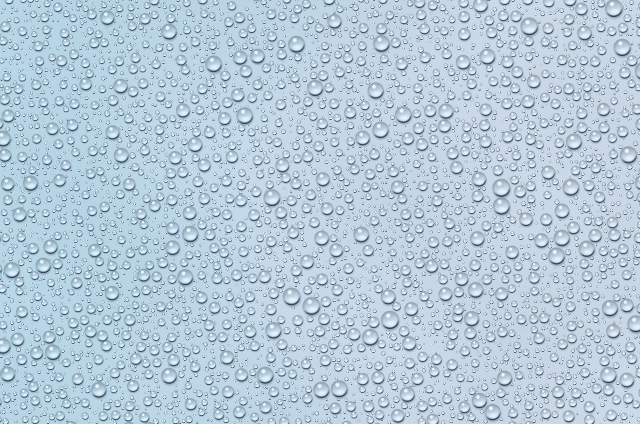
Write a WebGL 1 fragment shader that draws this texture.

```glsl
precision highp float;
// Beads of water scattered over a pale blue surface, lit from above.

uniform vec2 u_resolution;

const vec3 PALE_LEFT = vec3(0.72, 0.84, 0.905);
const vec3 PALE_RIGHT = vec3(0.79, 0.845, 0.905);
const vec3 GLINT = vec3(0.93, 0.98, 1.0);
const vec3 SLATE = vec3(0.42, 0.51, 0.58);
const vec3 INK = vec3(0.07, 0.15, 0.23);
const vec2 SHADE_DIR = vec2(0.28, -0.96);
const float SHADOW_REACH = 1.45;

// One scatter of drops: grid cell size, seed, and radii relative to the cell.
struct Layer {
  float cell;
  float seed;
  float minRadius;
  float spread;
  float giant;
};

vec3 hash3(vec2 p, float seed) {
  vec3 q = fract(vec3(p.xyx + seed) * vec3(0.1031, 0.1030, 0.0973));
  q += dot(q, q.yxz + 33.33);
  return fract((q.xxy + q.yzz) * q.zyx);
}

float gradientDot(vec2 corner, vec2 p) {
  float angle = 6.2832 * hash3(corner, 71.0).x;
  return dot(vec2(cos(angle), sin(angle)), p - corner);
}

float gradientNoise(vec2 p) {
  vec2 i = floor(p);
  vec2 f = p - i;
  vec2 u = f * f * f * (f * (f * 6.0 - 15.0) + 10.0);
  float low = mix(gradientDot(i, p), gradientDot(i + vec2(1.0, 0.0), p), u.x);
  float high = mix(gradientDot(i + vec2(0.0, 1.0), p), gradientDot(i + 1.0, p), u.x);
  return mix(low, high, u.y);
}

// Centre and wished radius of the drop in a cell.
vec3 dropInCell(vec2 id, Layer layer, float growth) {
  vec3 h = hash3(id, layer.seed);
  float radius = layer.minRadius + layer.spread * h.z + layer.giant * pow(h.z, 14.0);
  vec2 center = id + 0.5 + 0.76 * (h.xy - 0.5);
  return vec3(center, radius * growth) * layer.cell;
}

// Room left for a drop among the larger drops of a layer.
float clearance(vec3 drop, Layer layer, float growth) {
  vec2 home = floor(drop.xy / layer.cell);
  float room = drop.z;
  for (int y = -1; y <= 1; y++) {
    for (int x = -1; x <= 1; x++) {
      vec3 other = dropInCell(home + vec2(x, y), layer, growth);
      if (other.z > drop.z) {
        room = min(room, 0.94 * distance(drop.xy, other.xy) - other.z);
      }
    }
  }
  return room;
}

// Shadow, lens body, dark lower rim and highlights of one drop.
vec3 paintDrop(vec3 color, vec3 surface, vec2 offset, float radius, float pixel) {
  vec2 p = offset / radius;
  float blur = pixel / radius;
  float d = length(p);
  float down = dot(p, SHADE_DIR);
  float cover = 1.0 - smoothstep(1.0 - 0.7 * blur, 1.0 + 0.7 * blur, d);

  float shadow = 1.0 - smoothstep(0.72, 1.2, length(p - 0.22 * SHADE_DIR));
  color = mix(color, SLATE, 0.65 * shadow);

  vec3 body = surface * mix(0.85, 1.04, smoothstep(-0.7, 0.5, down));
  float rim = smoothstep(0.62, 1.0, d);
  body = mix(body, SLATE, 0.42 * rim);
  float crescent = smoothstep(0.72, 0.98, d) * smoothstep(0.1, 0.85, down);
  body = mix(body, INK, 0.9 * crescent);
  float glow = 1.0 - smoothstep(0.1, 0.55, length((p - 0.42 * SHADE_DIR) * vec2(0.75, 1.2)));
  body = mix(body, GLINT, 0.65 * glow);
  float spark = 1.0 - smoothstep(0.12, 0.3 + 0.4 * blur, length(p - vec2(-0.2, 0.46)));
  body = mix(body, GLINT, 0.95 * spark);
  return mix(color, body, cover);
}

vec3 paintLayer(vec3 color, vec3 surface, vec2 p, Layer layer, Layer larger,
                float growth, float pixel) {
  vec2 home = floor(p / layer.cell);
  for (int y = -1; y <= 1; y++) {
    for (int x = -1; x <= 1; x++) {
      vec3 drop = dropInCell(home + vec2(x, y), layer, growth);
      vec2 offset = p - drop.xy;
      if (length(offset) < drop.z * SHADOW_REACH) {
        float radius = min(clearance(drop, layer, growth), clearance(drop, larger, growth));
        if (radius > 0.0015) color = paintDrop(color, surface, offset, radius, pixel);
      }
    }
  }
  return color;
}

void main() {
  vec2 p = gl_FragCoord.xy / u_resolution.y;
  float across = gl_FragCoord.x / u_resolution.x;
  float pixel = 1.0 / u_resolution.y;

  float drift = gradientNoise(p * 2.3 + 5.0);
  vec3 surface = mix(PALE_LEFT, PALE_RIGHT, smoothstep(0.0, 0.85, across + 0.25 * drift));
  surface *= 1.0 + 0.03 * drift;

  float growth = 0.96 + 0.1 * across + 0.15 * drift;
  Layer beads = Layer(0.0325, 11.0, 0.22, 0.2, 0.2);
  Layer mist = Layer(0.0165, 47.0, 0.12, 0.2, 0.0);
  vec3 color = paintLayer(surface, surface, p, mist, beads, growth, pixel);
  color = paintLayer(color, surface, p, beads, beads, growth, pixel);
  gl_FragColor = vec4(color, 1.0);
}
```
